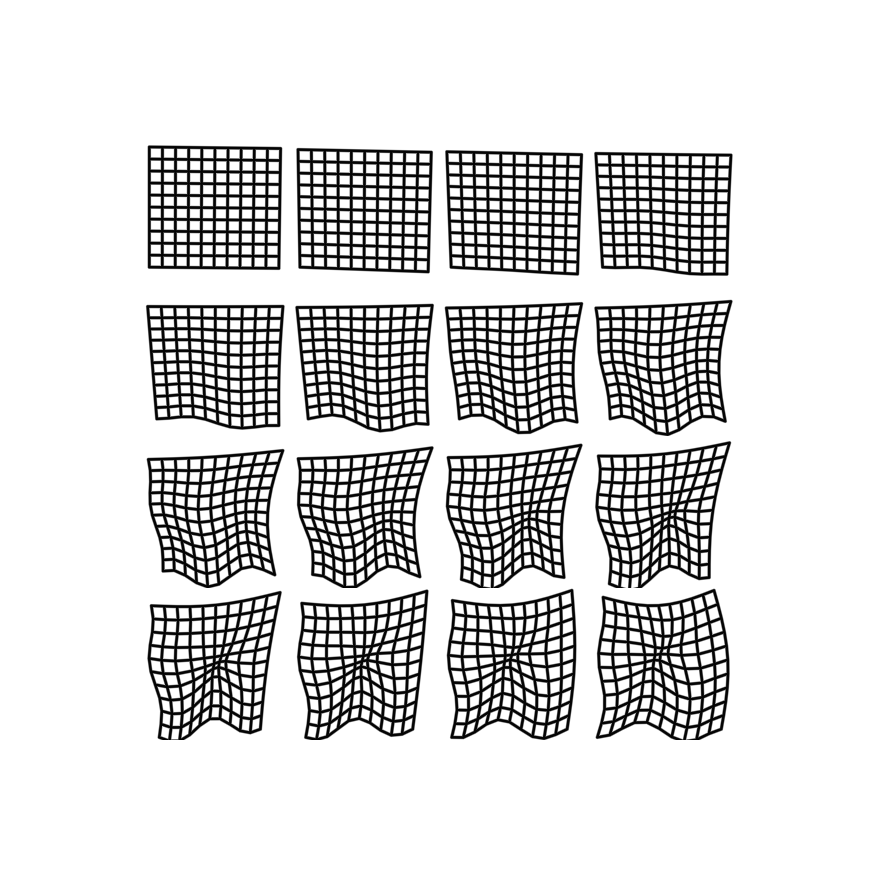
Give the GLSL for this pattern, as a three.js fragment shader.

```glsl
// Sixteen wire grids in a 4 by 4 block, each a later step of one warp.
// Moving corners and rippling edges shape a patch, a diagonal pinch gathers
// its middle, and the ink is the distance to the segments between its nodes.

#define UNITS 768.0
#define SHEETS 4.0
#define NODES 11
#define PITCH vec2(128.0, 130.0)
#define ORIGIN vec2(128.0, 126.0)
#define MARGIN vec2(7.0, 12.0)
#define HALF_WIDTH 1.3
#define SOFTNESS 0.75
#define RIPPLE 13.0
#define PINCH 0.76
#define INK vec3(0.015)
#define PAPER vec3(1.0)

varying vec2 vUv;

const float PI = 3.14159;

float bump(float x, float center, float sharpness) {
  float d = x - center;
  return exp(-sharpness * d * d);
}

// Patch with four drifting corners; the y axis points down
vec2 cornerPatch(vec2 st, float t) {
  vec2 topLeft = vec2(t * (14.0 * t - 9.0), t * (36.0 - 40.0 * t));
  vec2 topRight = vec2(114.5 - 14.5 * pow(t, 8.0) - 2.0 * bump(t, 0.0, 200.0),
                       -1.5 + 8.5 * cos(4.1 * (t - 0.2)) - 3.0 * bump(t, 0.0, 200.0));
  vec2 bottomLeft = vec2(12.0 * sin(PI * pow(t, 1.3)),
                         103.0 + 13.0 * smoothstep(0.5, 0.8, t));
  vec2 bottomRight = vec2(111.0 - 16.0 * bump(t, 0.78, 25.0),
                          109.0 - 5.0 * bump(t, 0.0, 200.0) - 4.0 * bump(t, 0.45, 80.0));
  return mix(mix(topLeft, topRight, st.x), mix(bottomLeft, bottomRight, st.x), st.y);
}

// Bends of the four edges, blended across the sheet
vec2 edgeBend(vec2 st, float t) {
  vec2 arch = sin(PI * st);
  float top = 10.0 * t * t * t * arch.x;
  float crest = 1.05 - 1.25 * t;
  float bottom = RIPPLE * smoothstep(0.1, 0.5, t) * arch.x * cos(2.0 * PI * (st.x - crest));
  float left = arch.y * (4.0 * pow(t, 6.0)
             - 6.0 * smoothstep(0.3, 0.7, t) * cos(2.0 * PI * (st.y - 0.4)));
  float right = arch.y * (9.0 * pow(t, 8.0) - 10.0 * bump(t, 0.58, 20.0));
  return vec2(mix(left, right, st.x), mix(top, bottom, st.y));
}

// Pull toward a travelling knot, weaker along the rising diagonal
vec2 pinchPull(vec2 p, vec2 st, float t) {
  float age = clamp((t - 0.45) / 0.55, 0.0, 1.0);
  vec2 knot = vec2(53.0 + 45.0 * (1.0 - age) * (1.0 - age), 65.0 - 20.0 * age);
  vec2 toKnot = knot - p;
  vec2 rising = vec2(0.7071, -0.7071);
  float along = dot(toKnot, rising);
  float across = dot(toKnot, vec2(0.7071));
  float reach = exp(-along * along / 1000.0 - across * across / 520.0);
  vec2 inside = st * (1.0 - st);
  float hold = min(1.0, 20.0 * inside.x * inside.y);
  float strength = PINCH * smoothstep(0.3, 0.85, t);
  return strength * reach * hold * (toKnot - 0.4 * along * rising);
}

vec2 warpedNode(vec2 st, float t) {
  vec2 p = cornerPatch(st, t) + edgeBend(st, t);
  return p + pinchPull(p, st, t);
}

float segmentDistance(vec2 p, vec2 a, vec2 b) {
  vec2 ab = b - a;
  vec2 ap = p - a;
  float h = clamp(dot(ap, ab) / max(dot(ab, ab), 0.0001), 0.0, 1.0);
  return length(ap - ab * h);
}

// Nearest wire of the sheet; one row of nodes is kept for the vertical wires
float wireDistance(vec2 p, float t) {
  vec2 above[NODES];
  float nearest = UNITS;
  for (int j = 0; j < NODES; j++) {
    vec2 before = vec2(0.0);
    for (int i = 0; i < NODES; i++) {
      vec2 st = vec2(float(i), float(j)) / float(NODES - 1);
      vec2 node = warpedNode(st, t);
      if (i > 0) nearest = min(nearest, segmentDistance(p, before, node));
      if (j > 0) nearest = min(nearest, segmentDistance(p, above[i], node));
      above[i] = node;
      before = node;
    }
  }
  return nearest;
}

void main() {
  vec2 p = vec2(vUv.x, 1.0 - vUv.y) * UNITS - ORIGIN;
  vec2 sheet = floor((p + MARGIN) / PITCH);
  float ink = 0.0;
  if (min(sheet.x, sheet.y) >= 0.0 && max(sheet.x, sheet.y) < SHEETS) {
    float t = (sheet.x + SHEETS * sheet.y) / (SHEETS * SHEETS - 1.0);
    float d = wireDistance(p - sheet * PITCH, t);
    ink = 1.0 - smoothstep(HALF_WIDTH - SOFTNESS, HALF_WIDTH + SOFTNESS, d);
  }
  gl_FragColor = vec4(mix(PAPER, INK, ink), 1.0);
}
```
